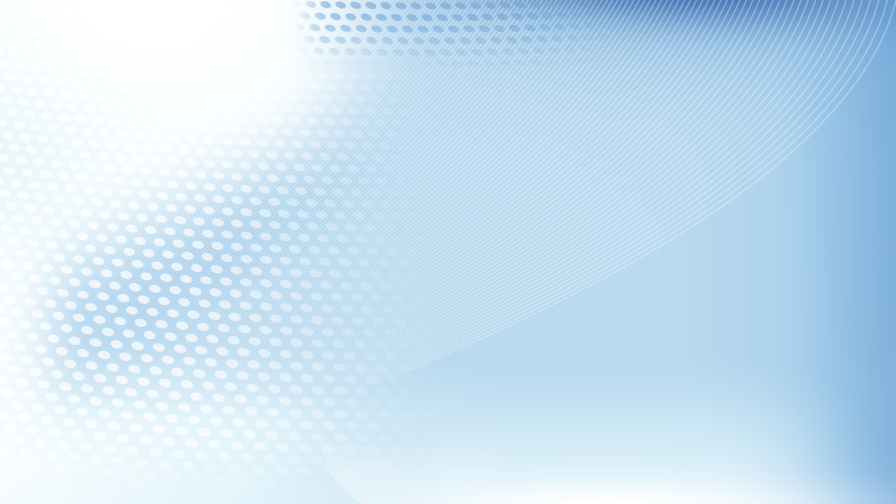
This background is drawn by a WebGL 1 fragment shader. Its source:

```glsl
precision highp float;
// Pale blue abstract backdrop: soft layered glows, a fan of fine curves
// bounded by a sweeping edge, and a sheared field of oval dots.
// Positions are in canvas heights, x from the left and y down from the top.
uniform vec2 u_resolution;

const vec3 SKY = vec3(0.725, 0.853, 0.938);
const vec3 MIST = vec3(0.87, 0.95, 0.98);
const vec3 HAZE = vec3(0.965, 0.99, 0.998);
const vec3 WHITE = vec3(1.0);
const vec3 STEEL = vec3(0.44, 0.65, 0.84);
const vec3 NAVY = vec3(0.20, 0.40, 0.67);
const vec3 SHADE = vec3(0.64, 0.80, 0.92);

float hash(vec2 cell) {
  return fract(sin(dot(cell, vec2(127.1, 311.7))) * 43758.5453);
}

// Soft elliptical spot, rotated by angle.
float glow(vec2 p, vec2 center, vec2 radius, float angle) {
  vec2 d = p - center;
  float c = cos(angle), s = sin(angle);
  d = vec2(c * d.x + s * d.y, c * d.y - s * d.x) / radius;
  return exp(-dot(d, d));
}

// Falls from one to zero between a and b.
float fade(float a, float b, float v) {
  return 1.0 - smoothstep(a, b, v);
}

// Right boundary of the curve fan at depth y.
float fanEdge(float y) {
  return 1.778 - 0.25 * y - 1.45 * y * y;
}

// Relative width of the fan with depth.
float fanWidth(float y) {
  return max(1.0 + 0.6 * y - 1.2 * y * y, 0.1);
}

// Coverage of the fine curves, denser inward; distance is corrected by slope.
float fanLines(vec2 p, float spacing, float halfWidth, float pixel) {
  float width = fanWidth(p.y);
  float s = (fanEdge(p.y) - p.x) / width;
  float slope = -0.25 - 2.9 * p.y - s * (0.6 - 2.4 * p.y);
  float index = s * (1.0 + 0.6 * s) / spacing;
  float gap = spacing * width / (1.0 + 1.2 * max(s, 0.0));
  float offset = abs(fract(index + 0.5) - 0.5) * gap;
  float dist = offset / sqrt(1.0 + slope * slope);
  float inside = smoothstep(-0.5 * spacing, 0.0, s);
  return inside * fade(halfWidth - 0.5 * pixel, halfWidth + pixel, dist);
}

// Coverage of oval dots on a sheared lattice that widens with depth.
float dotField(vec2 p, float pixel) {
  float rowHeight = 0.0232;
  float pitch = 0.0295 + 0.0175 * p.y;
  float v = (p.y - 0.11 * p.x + 0.065 * p.x * p.x) / rowHeight;
  float row = floor(v);
  float u = p.x / pitch - 0.36 * row;
  vec2 cell = vec2(floor(u), row);
  vec2 d = (vec2(fract(u), fract(v)) - 0.5) * vec2(pitch, rowHeight);
  float size = 0.0068 + 0.0018 * p.y + 0.0003 * hash(cell);
  float dist = length(d * vec2(0.69, 1.0)) - size;
  return fade(-0.7 * pixel, 0.7 * pixel, dist);
}

// Blue ground with shaded top and right, and a bright floor.
vec3 ground(vec2 p) {
  vec3 color = mix(SKY, SHADE, 0.8 * smoothstep(1.3, 1.72, p.x));
  float right = smoothstep(1.52, 1.86, p.x);
  color = mix(color, STEEL, 0.9 * right * mix(1.0, 0.85, p.y));
  color = mix(color, STEEL, 0.62 * glow(p, vec2(1.4, -0.03), vec2(0.46, 0.17), 0.0));
  color = mix(color, NAVY, 0.9 * glow(p, vec2(1.33, -0.03), vec2(0.4, 0.07), 0.05));
  float floorSpan = smoothstep(0.6, 0.95, p.x) * fade(1.4, 1.78, p.x);
  color = mix(color, MIST, 0.85 * smoothstep(0.7, 0.95, p.y) * floorSpan);
  return mix(color, WHITE, glow(p, vec2(1.2, 1.01), vec2(0.45, 0.06), 0.0));
}

// White haze over the left, crossed by a diagonal blue streak.
vec3 leftHaze(vec3 color, vec2 p) {
  float lower = smoothstep(0.68, 0.86, p.y) * fade(0.45, 1.0, p.x);
  color = mix(color, MIST, lower);
  color = mix(color, SHADE, 0.5 * glow(p, vec2(0.36, 0.56), vec2(0.42, 0.09), -0.62));
  color = mix(color, SHADE, 0.35 * glow(p, vec2(0.2, 0.67), vec2(0.16, 0.07), -0.3));
  float diagonal = fade(-0.12, 0.15, p.y + 0.517 * p.x - 0.56);
  color = mix(color, HAZE, diagonal * fade(0.53, 0.84, p.x));
  color = mix(color, HAZE, 0.95 * fade(0.0, 0.18, p.x));
  color = mix(color, HAZE, 0.85 * glow(p, vec2(0.0, 0.95), vec2(0.42, 0.2), 0.0));
  color = mix(color, MIST, 0.75 * glow(p, vec2(0.0, 0.3), vec2(0.2, 0.17), 0.0));
  return mix(color, WHITE, glow(p, vec2(0.3, 0.0), vec2(0.32, 0.22), 0.0));
}

// Pale rounded panel rising from the bottom edge.
float panel(vec2 p, float pixel) {
  float bend = p.y - 0.88;
  float side = p.x - 0.637 - 5.5 * bend * bend;
  return smoothstep(-pixel, pixel, side) * smoothstep(0.86, 0.95, p.y)
       * fade(0.68, 1.05, p.x);
}

void main() {
  float pixel = 1.0 / u_resolution.y;
  vec2 p = vec2(gl_FragCoord.x, u_resolution.y - gl_FragCoord.y) * pixel;
  vec3 color = leftHaze(ground(p), p);
  color = mix(color, WHITE, 0.35 * panel(p, pixel));

  // Fine curves, strongest towards the upper right.
  float lines = fanLines(p, 0.0175, 0.0009, pixel) * fade(0.72, 0.8, p.y);
  float lineGain = mix(0.2, 0.32, smoothstep(0.3, 1.2, p.x));
  color = mix(color, WHITE, lineGain * lines);

  // White dots on the left, blue dots along the top.
  float dots = dotField(p, pixel);
  float topBand = fade(0.02, 0.16, p.y) * smoothstep(0.57, 0.66, p.x);
  float whiteDots = 0.72 * fade(0.3, 0.92, p.x) * fade(0.85, 1.0, p.y);
  color = mix(color, WHITE, dots * whiteDots * (1.0 - topBand));
  color = mix(color, STEEL, 0.6 * dots * topBand * fade(1.0, 1.28, p.x));
  gl_FragColor = vec4(color, 1.0);
}
```
